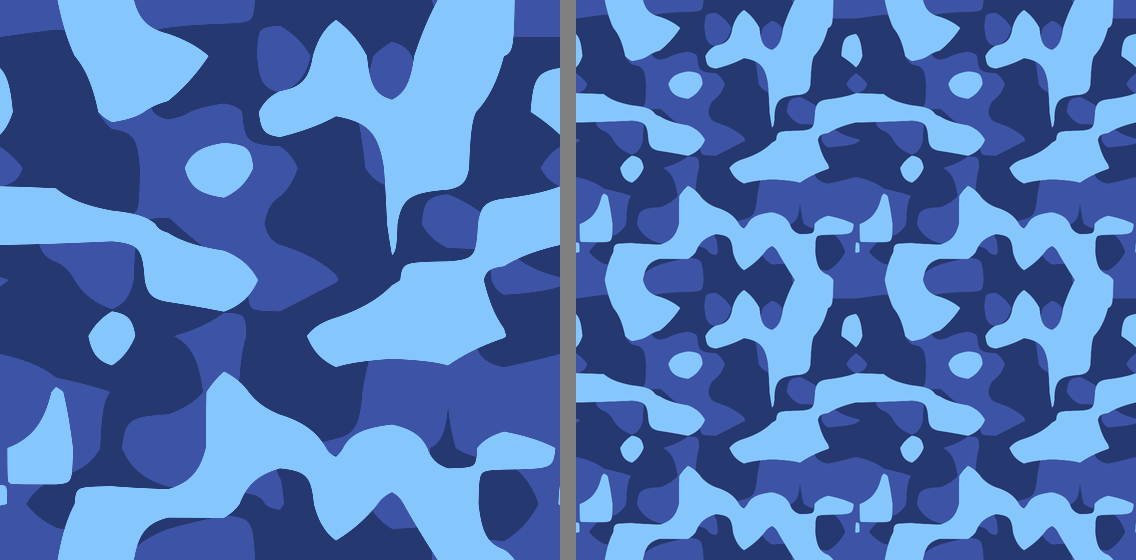
Left: one tile. Right: repeated 2 by 2.
This pattern is drawn by a three.js fragment shader. Its source:

```glsl
// Blue camouflage in three flat tones: two layers of bilinear value noise on a
// wrapping 10 x 10 lattice, each cut at a threshold and stacked on a dark base.
// Lattice values are a shuffled even ramp, so each tone keeps its share.

varying vec2 vUv;

// Whole-number remainder by the prime 101, safe against rounding
float residue(float n) {
  return floor(mod(n + 0.5, 101.0));
}

// Cubing permutes the residues of 101, so every lattice point gets its own value
float latticeValue(vec2 cell, float seed) {
  cell = floor(mod(cell + 0.5, 10.0));
  float n = cell.x + 10.0 * cell.y;
  for (int i = 0; i < 3; i++) {
    n = residue(n + seed);
    n = residue(n * n * n);
  }
  return (n + 0.5) / 101.0;
}

// Value noise that repeats every 10 units; linear blending gives arcs that
// meet in slight corners on the lattice lines
float valueNoise(vec2 p, float seed) {
  vec2 cell = floor(p);
  vec2 w = p - cell;
  float low = mix(latticeValue(cell, seed),
                  latticeValue(cell + vec2(1.0, 0.0), seed), w.x);
  float high = mix(latticeValue(cell + vec2(0.0, 1.0), seed),
                   latticeValue(cell + vec2(1.0, 1.0), seed), w.x);
  return mix(low, high, w.y);
}

// Crisp cut with a narrow smoothed edge
float cut(float value, float threshold) {
  float slope = length(vec2(dFdx(value), dFdy(value)));
  return clamp(1.7 * (value - threshold) / max(slope, 0.0001) + 0.5, 0.0, 1.0);
}

void main() {
  // Start on a lattice row that the outlines cross steeply
  vec2 p = vUv * 10.0 + vec2(0.0, 4.0);

  vec3 navy = vec3(0.15, 0.22, 0.44);
  vec3 indigo = vec3(0.24, 0.33, 0.65);
  vec3 sky = vec3(0.52, 0.78, 0.99);

  // Sky patches lie over indigo patches, both over navy
  float indigoPatch = cut(valueNoise(p, 37.0), 0.542);
  float skyPatch = cut(valueNoise(p, 14.0), 0.579);
  vec3 color = mix(navy, indigo, indigoPatch);
  color = mix(color, sky, skyPatch);

  gl_FragColor = vec4(color, 1.0);
}
```
